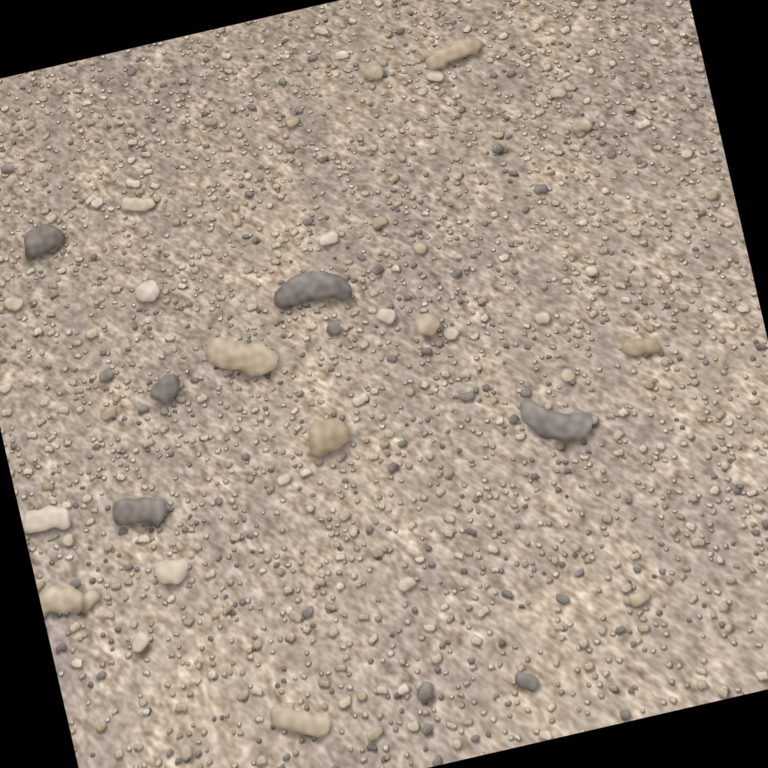
This texture is drawn by a Shadertoy shader. Its source:

```glsl
// Tilted square of dry sandy ground on black, strewn with grit and long pebbles.
// Soil is layered gradient noise; stones are bent, lumpy capsules scattered on
// jittered grids, each lit from above and casting a soft shadow below it.

#define TILT 0.2269
#define PERSPECTIVE 0.35
#define SOFTNESS 0.0016
#define SOIL vec3(0.715, 0.652, 0.590)
#define TAN vec3(0.700, 0.625, 0.530)
#define CREAM vec3(0.860, 0.810, 0.740)
#define SLATE vec3(0.470, 0.445, 0.430)
#define GRAIN_CONTRAST 1.1
#define SHADOW 0.42
#define HEAP_CENTRE vec2(-0.20, 0.08)

mat2 rotation(float a) {
    float c = cos(a), s = sin(a);
    return mat2(c, -s, s, c);
}

vec4 hash4(vec2 p) {
    vec4 q = fract(p.xyxy * vec4(0.1031, 0.1030, 0.0973, 0.1099));
    q += dot(q, q.wzxy + 33.33);
    return fract((q.xxyz + q.yzzw) * q.zywx);
}

vec2 gradient(vec2 corner) {
    float a = 6.2832 * hash4(corner).x;
    return vec2(cos(a), sin(a));
}

float gradientNoise(vec2 p) {
    vec2 i = floor(p), f = p - i;
    vec2 u = f * f * f * (f * (f * 6.0 - 15.0) + 10.0);
    vec2 e = vec2(0.0, 1.0);
    float low = mix(dot(gradient(i), f), dot(gradient(i + e.yx), f - e.yx), u.x);
    float high = mix(dot(gradient(i + e), f - e), dot(gradient(i + 1.0), f - 1.0), u.x);
    return mix(low, high, u.y);
}

// Bent capsule lying along x
float capsule(vec2 q, float halfLength, float radius, float bend) {
    q.y += bend * q.x * q.x;
    q.x -= clamp(q.x, -halfLength, halfLength);
    return length(q) - radius;
}

vec3 soil(vec2 p) {
    vec2 streak = rotation(-0.75) * p * vec2(0.72, 1.15);
    float blotches = gradientNoise(p * 5.0 + 7.0);
    float clods = gradientNoise(p * 19.0 + 31.0);
    float grain = 0.13 * gradientNoise(streak * 55.0 + 3.0)
                + 0.17 * gradientNoise(streak * 105.0 + 57.0)
                + 0.12 * gradientNoise(streak * 190.0 + 91.0);
    float tone = 0.06 * blotches + 0.07 * clods;
    tone += GRAIN_CONTRAST * grain * (1.0 + 0.7 * clods);
    vec3 warmth = vec3(0.01, 0.0, -0.025) * (blotches + clods);
    return SOIL + tone + warmth - 0.06 * p.y;
}

// One layer of stones; radius and stretch are measured in grid cells
vec3 scatter(vec3 ground, vec2 p, float cell, float density,
             float radius, float stretch, float heaping) {
    vec2 g = p / cell;
    float blur = SOFTNESS / cell;
    float mottle = 0.12 * gradientNoise(p * 85.0);
    for (int y = -1; y <= 1; y++)
    for (int x = -1; x <= 1; x++) {
        vec2 id = floor(g) + vec2(x, y);
        vec2 key = id + 200.0 + 1000.0 * cell;
        vec4 place = hash4(key), form = hash4(key + 71.7);
        vec2 centre = id + 0.2 + 0.6 * place.yz;
        float heap = 2.8 * (1.0 - smoothstep(0.08, 0.48, length(centre * cell - HEAP_CENTRE)));
        if (place.x > density * mix(1.0, heap + 0.45, heaping)) continue;

        float r = radius * mix(0.65, 1.3, form.x);
        float halfLength = stretch * form.y;
        float bend = (form.z - 0.5) * 2.0;
        mat2 turn = rotation((place.w - 0.5) * 1.1);
        vec2 q = turn * (g - centre);
        float lumps = 0.35 * r * gradientNoise(q / r * 0.9 + id * 3.7);
        float d = capsule(q, halfLength, r, bend) + lumps;

        // Contact shadow on the lower side
        vec2 shift = turn * vec2(-0.15, 0.5) * r;
        float shadowEdge = capsule(q + shift, halfLength, r, bend) + lumps;
        ground *= 1.0 - SHADOW * (1.0 - smoothstep(-0.5 * r, 0.35 * r + blur, shadowEdge));

        // Rounded body, bright on top and darker at the rim
        vec3 body = mix(TAN, CREAM, form.w);
        body = mix(body, SLATE, 0.8 * step(0.84, fract(form.w * 7.3)));
        body += 0.10 * clamp(q.y / r, -1.0, 1.0) + mottle;
        body -= 0.09 * smoothstep(-0.45 * r, 0.0, d);
        ground = mix(ground, body, 1.0 - smoothstep(-blur, blur, d));
    }
    return ground;
}

void mainImage(out vec4 fragColor, in vec2 fragCoord) {
    float shortSide = min(iResolution.x, iResolution.y);
    vec2 canvas = (fragCoord - 0.5 * iResolution.xy) / shortSide;
    vec2 square = rotation(TILT) * canvas;
    vec2 p = square * (1.0 + PERSPECTIVE * square.y);

    // Soil, then stones from the finest to the largest
    vec3 color = soil(p);
    color = scatter(color, p, 0.010, 0.28, 0.20, 0.14, 0.0);
    color = scatter(color, p, 0.023, 0.32, 0.16, 0.14, 0.0);
    color = scatter(color, p, 0.065, 0.22, 0.12, 0.10, 0.0);
    color = scatter(color, p, 0.125, 0.20, 0.125, 0.30, 1.0);

    // Black outside the tilted square
    float border = max(abs(square.x), abs(square.y)) - 0.5;
    float pixel = 1.0 / shortSide;
    color *= 1.0 - smoothstep(-pixel, pixel, border);
    fragColor = vec4(clamp(color, 0.0, 1.0), 1.0);
}
```
